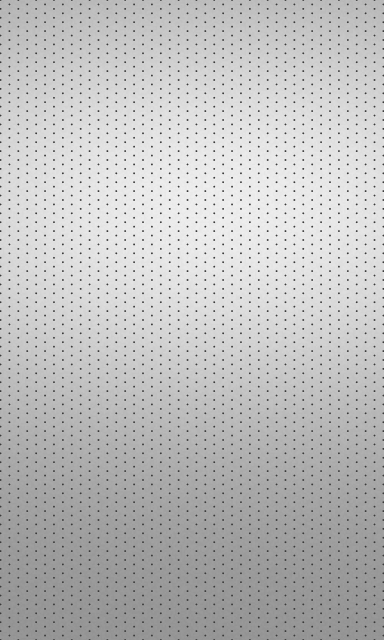
Give the GLSL for this pattern, as a WebGL 2 fragment shader.

```glsl
#version 300 es
precision highp float;
// A sheet of brushed-grey metal pierced by tiny dark holes on a staggered grid.
// Holes are distance functions in repeated cells; a soft glow lights the upper
// middle of the sheet and a fine hashed grain roughens it.

uniform vec2 u_resolution;
out vec4 fragColor;

const vec2 REPEATS = vec2(43.125, 72.0);  // columns and rows over the canvas
const float COLUMN_SHIFT = 0.06;          // offset of the first column, in pitches
const float HOLE_RADIUS = 0.1;            // in pitches
const float HOLE_GREY = 0.23;
const float SHADE_GREY = 0.572;
const float GLOW_GAIN = 0.355;
const vec2 GLOW_CENTRE = vec2(0.57, 0.68);

float hash21(vec2 p) {
    vec3 q = fract(vec3(p.xyx) * 0.1031);
    q += dot(q, q.yzx + 33.33);
    return fract((q.x + q.y) * q.z);
}

float valueNoise(vec2 p) {
    vec2 cell = floor(p);
    vec2 f = fract(p);
    f = f * f * (3.0 - 2.0 * f);
    float low = mix(hash21(cell), hash21(cell + vec2(1.0, 0.0)), f.x);
    float high = mix(hash21(cell + vec2(0.0, 1.0)), hash21(cell + 1.0), f.x);
    return mix(low, high, f.y);
}

// Sheet brightness: a bell over the height that weakens towards the sides
float sheetGrey(vec2 uv) {
    vec2 d = uv - GLOW_CENTRE;
    float spread = d.y < 0.0 ? 0.375 : 0.37;
    float bell = exp(-d.y * d.y / (spread * spread));
    return SHADE_GREY + GLOW_GAIN * bell * (1.0 - 0.65 * d.x * d.x);
}

// Distance to the nearest hole; odd columns are shifted by half a pitch
float holeDistance(vec2 p, float radius) {
    float column = floor(p.x + 0.5);
    float stagger = 0.5 * mod(column, 2.0);
    vec2 local = vec2(p.x - column, fract(p.y - stagger + 0.5) - 0.5);
    return length(local) - radius;
}

// Share of a pixel that lies inside a shape
float coverage(float dist, float pixel) {
    return clamp(0.5 - dist / pixel, 0.0, 1.0);
}

void main() {
    vec2 uv = gl_FragCoord.xy / u_resolution;
    float pixel = REPEATS.y / u_resolution.y;
    vec2 grid = uv * REPEATS - vec2(COLUMN_SHIFT, 0.0);

    // Lit sheet with fine grain
    float grey = sheetGrey(uv);
    grey += 0.025 * (valueNoise(grid * 6.0) - 0.5);

    // Faint light lip under each hole, then the hole itself
    float lip = coverage(holeDistance(grid + vec2(0.0, 0.09), HOLE_RADIUS), pixel);
    grey += 0.02 * lip;
    float hole = coverage(holeDistance(grid, HOLE_RADIUS), pixel);
    grey = mix(grey, HOLE_GREY, hole);

    fragColor = vec4(vec3(grey), 1.0);
}
```
